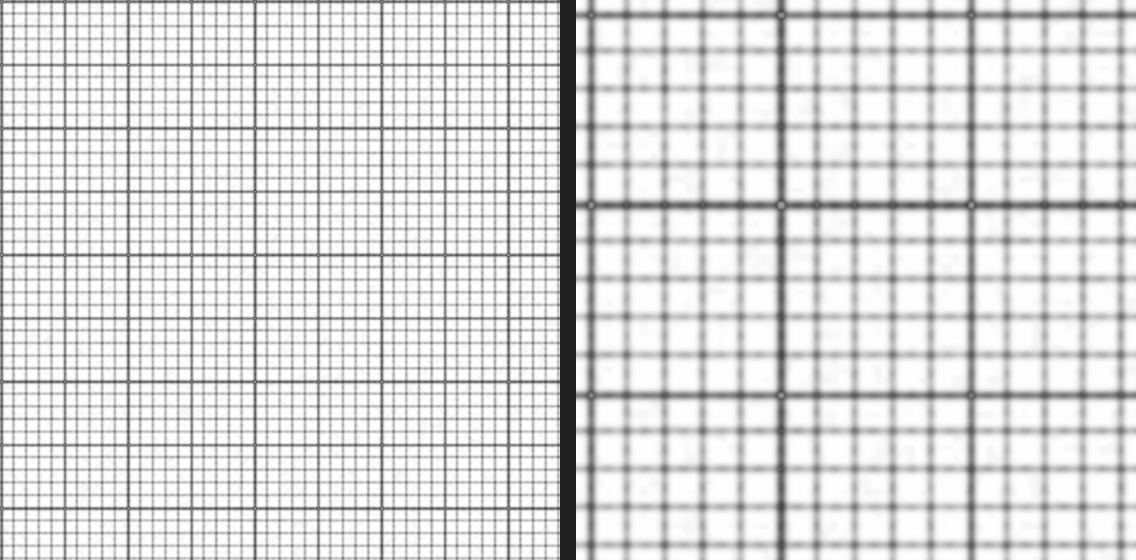
Left: the whole. Right: its middle third, enlarged.
Reproduce this pattern procedurally as a Shadertoy shader.

```glsl
const float PITCH = 0.02263;        // spacing of the fine lines
const float ORIGIN = 0.003;         // first heavy line from the top left
const float FINE_SHIFT = 0.0016;    // fine lines print slightly early
const vec3 PAPER = vec3(0.995);

float hash(vec2 p) {
    return fract(sin(dot(p, vec2(127.1, 311.7))) * 43758.5453);
}

float valueNoise(vec2 p) {
    vec2 i = floor(p);
    vec2 f = fract(p);
    f = f * f * (3.0 - 2.0 * f);
    float low = mix(hash(i), hash(i + vec2(1.0, 0.0)), f.x);
    float high = mix(hash(i + vec2(0.0, 1.0)), hash(i + vec2(1.0, 1.0)), f.x);
    return mix(low, high, f.y);
}

// Ink density of the ruled line nearest to "across", at position "along"
float ruledInk(float across, float along, float fineInk, float seed, float pixel) {
    float index = floor((across - ORIGIN) / PITCH + 0.5);
    float rank = mod(index, 10.0);
    bool heavy = rank < 0.5;
    bool medium = abs(rank - 5.0) < 0.5;
    bool fine = !heavy && !medium;

    float ink = heavy ? 0.59 : (medium ? 0.50 : fineInk);
    float width = heavy ? 0.0030 : (medium ? 0.0027 : 0.0026);
    float centre = ORIGIN + index * PITCH - (fine ? FINE_SHIFT : 0.0);

    // Beads at each crossing and halfway between crossings
    float phase = (along - ORIGIN + FINE_SHIFT) / PITCH;
    float beadDepth = fine ? 0.15 : 0.06;
    ink *= 1.0 + beadDepth * cos(12.56637 * phase);

    // Uneven tone from line to line and along each line
    float lineTone = hash(vec2(index, seed)) - 0.5;
    float wear = valueNoise(vec2(along / PITCH * 1.7, index * 7.0 + seed)) - 0.5;
    ink *= 1.0 + (fine ? 0.16 : 0.04) * lineTone + (fine ? 0.22 : 0.08) * wear;

    float d = (across - centre) / max(width, 0.8 * pixel);
    return ink * exp(-d * d);
}

void mainImage(out vec4 fragColor, in vec2 fragCoord) {
    float pixel = 1.0 / iResolution.y;
    vec2 uv = fragCoord * pixel;
    uv.y = 1.0 - uv.y;

    float vertical = ruledInk(uv.x, uv.y, 0.28, 3.0, pixel);
    float horizontal = ruledInk(uv.y, uv.x, 0.26, 19.0, pixel);

    // Overlapping ink, slightly thinned where strong lines cross
    float overlap = vertical * horizontal;
    float ink = vertical + horizontal - overlap * (1.0 + 1.2 * smoothstep(0.1, 0.3, overlap));

    // Faint smudges on the paper
    float smudge = 0.03 * smoothstep(0.6, 1.0, valueNoise(uv * 150.0));

    vec3 colour = PAPER * (1.0 - ink) - smudge;
    fragColor = vec4(clamp(colour, 0.0, 1.0), 1.0);
}
```
